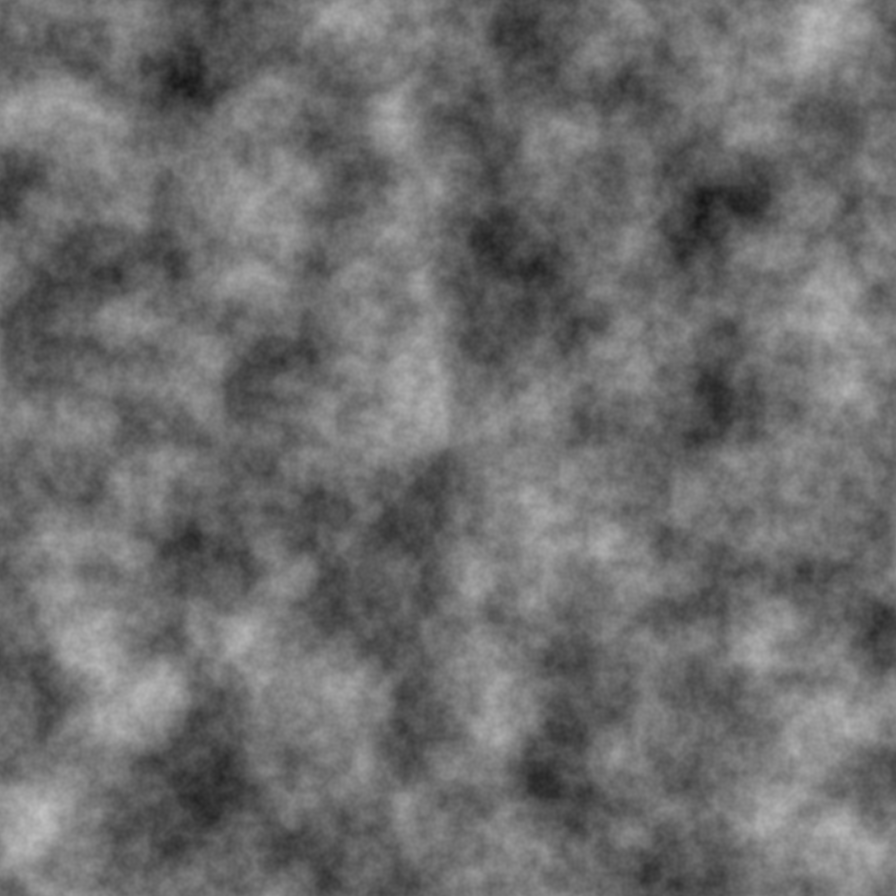
Reproduce this texture procedurally as a Shadertoy shader.

```glsl
// Grainy grey cloud texture: layered gradient noise growing out from the centre.

const float MEAN_GREY   = 0.427;  // average brightness
const float CONTRAST    = 0.35;   // brightness swing of the noise
const float BASE_CELLS  = 6.0;    // largest cloud cells across the canvas
const int   OCTAVES     = 6;      // layers, from broad clouds to fine grain
const float LACUNARITY  = 2.0;    // frequency step between layers
const float GAIN        = 0.64;   // strength step between layers
const float START_ANGLE = 1.8;    // slope direction at the centre, in radians
const float TAU         = 6.2831853;

float hash(vec2 cell) {
    return fract(sin(dot(cell, vec2(127.1, 311.7))) * 43758.545);
}

// Unit slope belonging to one lattice point
vec2 latticeSlope(vec2 cell) {
    float angle = START_ANGLE + TAU * hash(cell);
    return vec2(cos(angle), sin(angle));
}

// Height at an offset from one lattice point
float cornerHeight(vec2 cell, vec2 local, vec2 corner) {
    return dot(latticeSlope(cell + corner), local - corner);
}

float gradientNoise(vec2 p) {
    vec2 cell = floor(p);
    vec2 local = p - cell;
    vec2 blend = local * local * local * (local * (local * 6.0 - 15.0) + 10.0);
    float low = mix(cornerHeight(cell, local, vec2(0.0, 0.0)),
                    cornerHeight(cell, local, vec2(1.0, 0.0)), blend.x);
    float high = mix(cornerHeight(cell, local, vec2(0.0, 1.0)),
                     cornerHeight(cell, local, vec2(1.0, 1.0)), blend.x);
    return mix(low, high, blend.y);
}

// All layers share the lattice point at the centre
float clouds(vec2 p) {
    float sum = 0.0;
    float strength = 1.0;
    for (int i = 0; i < OCTAVES; i++) {
        sum += strength * gradientNoise(p);
        p *= LACUNARITY;
        strength *= GAIN;
    }
    return sum;
}

void mainImage(out vec4 fragColor, in vec2 fragCoord) {
    vec2 centred = (fragCoord - 0.5 * iResolution.xy) / iResolution.y;
    float grey = MEAN_GREY + CONTRAST * clouds(centred * BASE_CELLS);
    fragColor = vec4(vec3(clamp(grey, 0.0, 1.0)), 1.0);
}
```
